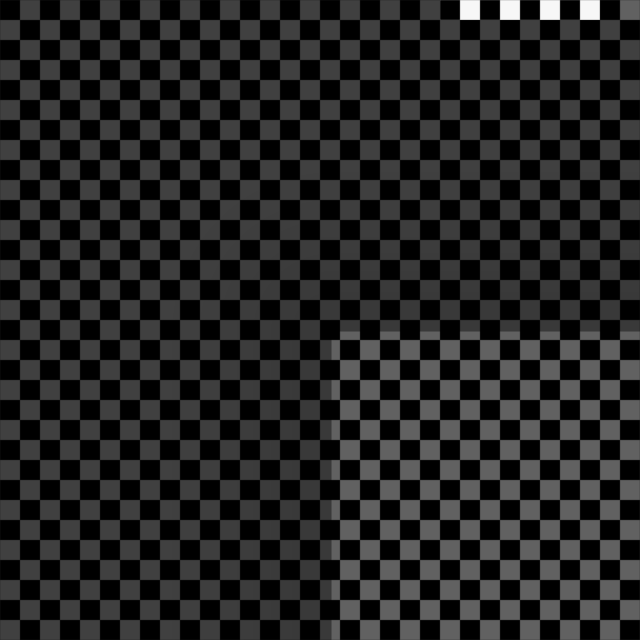
This pattern is drawn by a three.js fragment shader. Its source:

```glsl
// Dim grey checkerboard on black with a brighter panel at the lower right
// and a short run of white squares along the top row. The checks come from
// smoothed square waves; soft-edged masks choose the colour of lit squares.
varying vec2 vUv;

const float CELLS = 32.0;
const float EDGE = 0.001;                   // half width of a smoothed edge
const vec2 PANEL_CORNER = vec2(0.518, 0.482); // upper left of bright panel
const float SHADE_REACH = 0.28;             // reach of the shade by the panel
const float WHITE_START = 22.0;             // white run, in cells across
const float WHITE_END = 30.0;

const vec3 BLACK = vec3(0.0);
const vec3 GREY = vec3(0.25);
const vec3 SHADED_GREY = vec3(0.222);
const vec3 PANEL_GREY = vec3(0.38);
const vec3 WHITE = vec3(0.97);

// Soft step across a boundary, in canvas units.
float softStep(float boundary, float value) {
  return smoothstep(boundary - EDGE, boundary + EDGE, value);
}

// Alternates +1 and -1 from cell to cell, with smoothed crossings.
vec2 squareWave(vec2 cell) {
  vec2 triangle = abs(fract((cell - 0.5) * 0.5) * 2.0 - 1.0) - 0.5;
  return clamp(triangle / (EDGE * CELLS), -1.0, 1.0);
}

float checker(vec2 uv) {
  vec2 wave = squareWave(uv * CELLS);
  return 0.5 + 0.5 * wave.x * wave.y;
}

void main() {
  // Dim field, slightly darker beside the panel
  vec2 outside = max(vec2(PANEL_CORNER.x - vUv.x, vUv.y - PANEL_CORNER.y), 0.0);
  float away = smoothstep(0.0, SHADE_REACH, length(outside));
  vec3 lit = mix(SHADED_GREY, GREY, away);

  // Bright lower right panel
  float panel = softStep(PANEL_CORNER.x, vUv.x)
              * (1.0 - softStep(PANEL_CORNER.y, vUv.y));
  lit = mix(lit, PANEL_GREY, panel);

  // White run and the lighter corner square in the top row
  float topRow = softStep(1.0 - 1.0 / CELLS, vUv.y);
  float afterRun = softStep(WHITE_END / CELLS, vUv.x);
  float run = softStep(WHITE_START / CELLS, vUv.x) * (1.0 - afterRun);
  lit = mix(lit, WHITE, topRow * run);
  lit = mix(lit, PANEL_GREY, topRow * afterRun);

  gl_FragColor = vec4(mix(BLACK, lit, checker(vUv)), 1.0);
}
```
